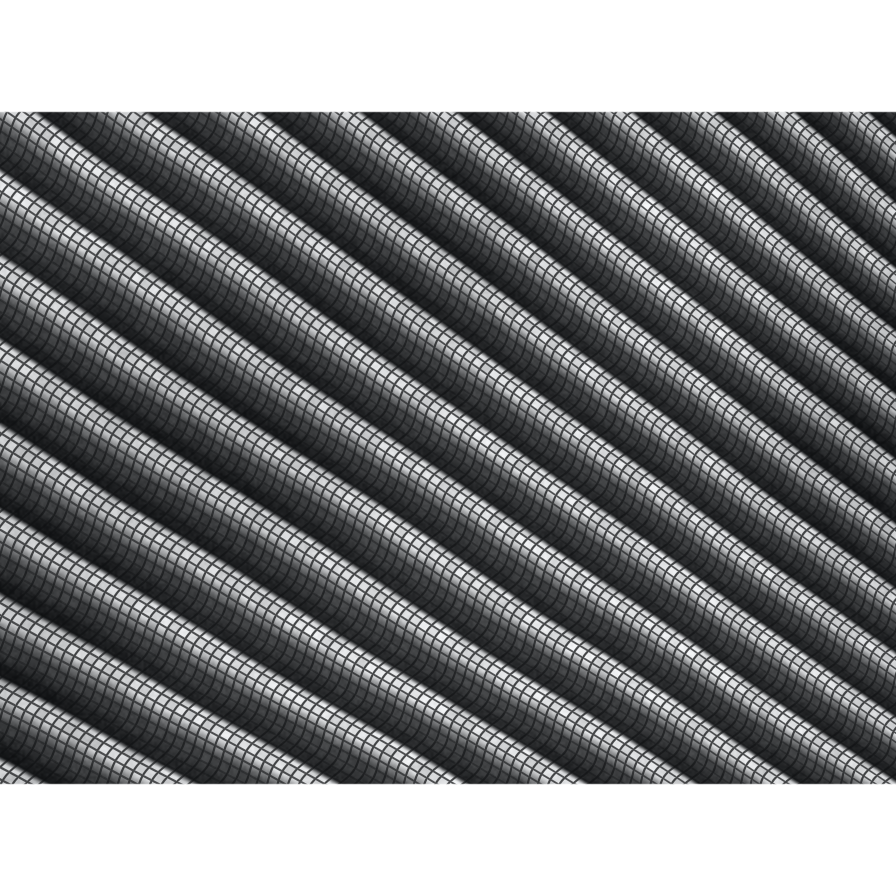
Write a Shadertoy shader that draws this texture.

```glsl
// Diagonal pleated mesh: rounded ridges lit from above, covered by a fine woven
// grid, shown as a wide panel between two white margins. Ridge phase is a
// gently converging line family; rows and columns of cells follow the ridges.
#define MARGIN 0.125        // white strip at top and bottom
#define SLOPE 0.676         // fall of the ridges from left to right
#define RIDGE_START 0.208   // height of the reference ridge at the left
#define RIDGE_PITCH 0.0938  // vertical ridge spacing at the left
#define CONVERGE 0.022      // loss of spacing towards the right
#define ROWS 7.0            // cells across one ridge
#define COLUMNS 87.0        // cells per unit along a ridge
#define LINE_WIDTH 0.21     // thread width as part of a cell
#define CELL_WEAR 0.16      // brightness variation between cells

float hash(vec2 p) {
    vec3 q = fract(vec3(p.xyx) * 0.1031);
    q += dot(q, q.yzx + 33.33);
    return fract((q.x + q.y) * q.z);
}

float noise(vec2 p) {
    vec2 i = floor(p), f = fract(p);
    f = f * f * (3.0 - 2.0 * f);
    return mix(mix(hash(i), hash(i + vec2(1, 0)), f.x),
               mix(hash(i + vec2(0, 1)), hash(i + vec2(1, 1)), f.x), f.y);
}

// Brightness across one ridge: sharp lit edge, highlight, fall into shadow
float ridgeShade(float t, float shadow) {
    float v = mix(0.83, 0.50, smoothstep(0.28, 0.44, t));
    v = mix(v, 0.25, smoothstep(0.41, 0.60, t));
    v = mix(v, shadow, smoothstep(0.62, 0.96, t));
    return mix(shadow, v, smoothstep(0.0, 0.10, t));
}

// Smooth-edged line centred on each whole number
float gridLine(float x, float width) {
    float soft = max(fwidth(x), 0.04);
    float d = abs(fract(x + 0.5) - 0.5);
    return 1.0 - smoothstep(0.5 * (width - soft), 0.5 * (width + soft), d);
}

void mainImage(out vec4 fragColor, in vec2 fragCoord) {
    vec2 uv = fragCoord / iResolution.xy;
    vec2 p = vec2(uv.x, 1.0 - uv.y);

    // Ridge phase, with slight unevenness of the folds
    float pitch = RIDGE_PITCH - CONVERGE * p.x;
    float band = (p.y - RIDGE_START - SLOPE * p.x) / pitch + 0.2;
    band += 0.07 * (noise(p * 7.0) - 0.5);
    float t = fract(band);

    // Cell coordinates; columns bend as they pass over a ridge
    vec2 along = normalize(vec2(1.0, SLOPE));
    float column = dot(p, along) * COLUMNS + 0.35 * sin(6.2832 * band);
    vec2 grid = vec2(column, band * ROWS);
    vec2 cell = floor(grid);

    // Fold shading with cell and cloth variation
    float broad = noise(p * 4.0 + 9.0);
    float value = ridgeShade(t, mix(0.09, 0.16, broad));
    value *= 1.0 + CELL_WEAR * (hash(cell) - 0.5);
    value *= 0.92 + 0.16 * broad;
    value += 0.05 * (noise(p * 340.0) - 0.5);

    // Threads: crisp over the highlight, fainter in the shadow
    float lit = smoothstep(0.2, 0.6, value);
    float rowLine = gridLine(grid.y, LINE_WIDTH) * mix(0.35, 0.8, lit);
    float columnLine = gridLine(grid.x, LINE_WIDTH) * mix(0.6, 0.85, lit);
    float thread = max(rowLine, columnLine);
    value = mix(value, mix(0.06, 0.16, lit), thread);

    // Cool grey tint and white margins
    vec3 cloth = clamp(value + vec3(-0.006, 0.0, 0.007), 0.0, 1.0);
    float edge = 1.0 / iResolution.y;
    float inside = smoothstep(-edge, edge, 0.5 - MARGIN - abs(uv.y - 0.5));
    fragColor = vec4(mix(vec3(1.0), cloth, inside), 1.0);
}
```
